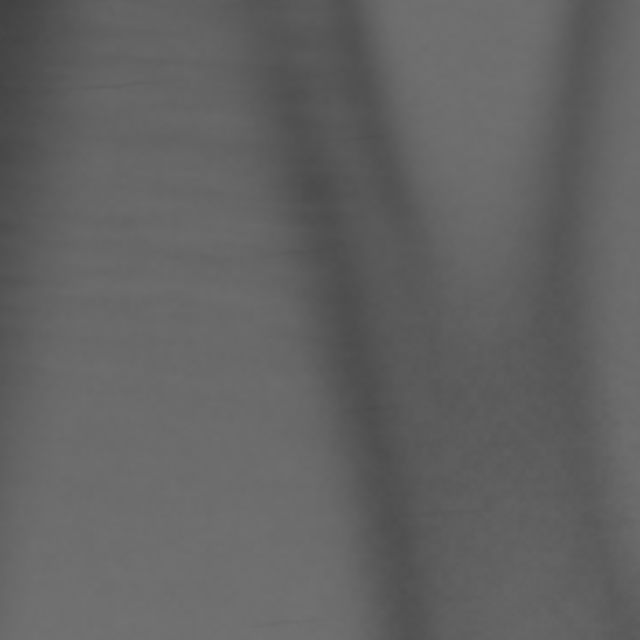
Write a WebGL 2 fragment shader that draws this texture.

```glsl
#version 300 es
precision highp float;
// Soft grey cloth hanging in blurred folds. Broad shading comes from smooth
// curves and Gaussian valleys; stretched value noise adds the faint
// crosswise wrinkles, the fine mottled weave and a few thin creases.

#define PANEL_TONE 0.388
#define PANEL_RISE 0.052
#define HOLLOW_TONE 0.352
#define EDGE_SHADE 0.125
#define VALLEY_DEPTH 0.058
#define TONGUE_LIGHT 0.082
#define RIGHT_LIGHT 0.075
#define WEAVE_SCALE 92.0
#define WEAVE_AMOUNT 0.020
#define WRINKLE_AMOUNT 0.017
#define CREASE_COUNT 6
#define CREASE_DEPTH 0.022

uniform vec2 u_resolution;
out vec4 fragColor;

float hash(vec2 cell) {
  uvec2 q = uvec2(ivec2(cell)) * uvec2(1597u, 3812u) + 977u;
  uint n = (q.x ^ (q.y << 8)) * 74779u + q.y * 9176u;
  n = ((n >> ((n >> 28) + 4u)) ^ n) * 27737u;
  n = (n ^ (n >> 15)) * 48271u;
  n ^= n >> 13;
  return float(n & 65535u) / 65535.0;
}

float noise(vec2 p) {
  vec2 cell = floor(p), f = fract(p);
  f = f * f * (3.0 - 2.0 * f);
  float low = mix(hash(cell), hash(cell + vec2(1, 0)), f.x);
  float high = mix(hash(cell + vec2(0, 1)), hash(cell + vec2(1, 1)), f.x);
  return mix(low, high, f.y) - 0.5;
}

float bell(float x, float width) {
  x /= width;
  return exp(-x * x);
}

// Broad light and shade; p.x runs right, p.y runs down from the top.
float foldShade(vec2 p) {
  float d = p.y;

  // Wide left panel, shaded along its outer edge
  float leftTone = PANEL_TONE + PANEL_RISE * d;
  float edge = 0.10 - 0.14 * d;
  leftTone -= EDGE_SHADE * (1.0 - smoothstep(edge - 0.11, edge + 0.10, p.x));

  // Hollow on the right, lifting towards the hem
  float hollow = HOLLOW_TONE + 0.045 * smoothstep(0.5, 1.05, d) * bell(p.x - 0.82, 0.16);

  // Light rounded tongue hanging from the top
  float side = (p.x - 0.73 - 0.05 * d) / 0.16;
  float tongue = smoothstep(-0.45, 0.60, 1.0 - side * side - d / 0.47);
  hollow += TONGUE_LIGHT * tongue;

  // Lit strip beyond the curved right fold
  float bend = d - 0.4;
  float rightFold = 0.875 + 0.3 * bend * bend;
  hollow += RIGHT_LIGHT * smoothstep(rightFold - 0.01, rightFold + 0.11, p.x);
  hollow -= 0.014 * bell(p.x - rightFold, 0.045);

  // Short valley running down the left side of the tongue
  float shortValley = 0.545 + 0.08 * d + 0.55 * d * d;
  hollow -= 0.030 * bell(p.x - shortValley, 0.038) * (1.0 - smoothstep(0.25, 0.5, d));

  // Long slanting valley between panel and hollow
  float offset = p.x - (0.40 + 0.32 * d - 0.09 * d * d);
  float tone = mix(leftTone, hollow, smoothstep(-0.09, 0.05, offset));
  float depth = VALLEY_DEPTH * mix(0.4, 1.0, smoothstep(0.0, 0.3, d));
  return tone - depth * bell(offset, offset < 0.0 ? 0.075 : 0.045);
}

// Sparse, nearly level creases with tapered ends
float creases(vec2 p) {
  float sum = 0.0;
  for (int i = 0; i < CREASE_COUNT; i++) {
    float id = float(i);
    vec2 centre = vec2(0.15 + 0.65 * hash(vec2(id, 11)), (id + hash(vec2(id, 23))) / float(CREASE_COUNT));
    vec2 q = p - centre;
    q.y += 0.08 * q.x + 0.004 * noise(vec2(q.x * 30.0, id));
    float span = mix(0.04, 0.09, hash(vec2(id, 37)));
    sum += bell(q.x, span) * bell(q.y, 0.0035) * mix(0.25, 1.0, hash(vec2(id, 41)));
  }
  return sum;
}

void main() {
  vec2 uv = gl_FragCoord.xy / u_resolution;
  vec2 p = vec2(uv.x, 1.0 - uv.y);
  float tone = foldShade(p + 0.010 * vec2(noise(p * 5.0), noise(p * 5.0 + 40.0)));

  // Crosswise wrinkles, strongest high on the left
  vec2 drift = vec2(p.x, p.y - 0.06 * p.x + 0.012 * noise(p * 7.0));
  float wrinkle = noise(drift * vec2(6.0, 48.0)) + 0.6 * noise(drift * vec2(11.0, 85.0) + 17.0);
  float wrinkled = (1.0 - smoothstep(0.35, 0.9, p.y)) * (1.0 - smoothstep(0.45, 0.65, p.x));
  tone += WRINKLE_AMOUNT * wrinkle * mix(0.2, 1.0, wrinkled);

  // Fine mottled weave, a little rougher on the lower right
  float weave = 0.6 * noise(p * WEAVE_SCALE) + 0.4 * noise(p * WEAVE_SCALE * 1.9 + 31.0);
  weave += 0.4 * noise(p * WEAVE_SCALE * 0.4 + 63.0);
  tone += WEAVE_AMOUNT * weave * mix(0.7, 1.25, smoothstep(0.45, 0.75, p.x) * smoothstep(0.2, 0.7, p.y));

  tone -= CREASE_DEPTH * creases(p);
  fragColor = vec4(vec3(tone), 1.0);
}
```
